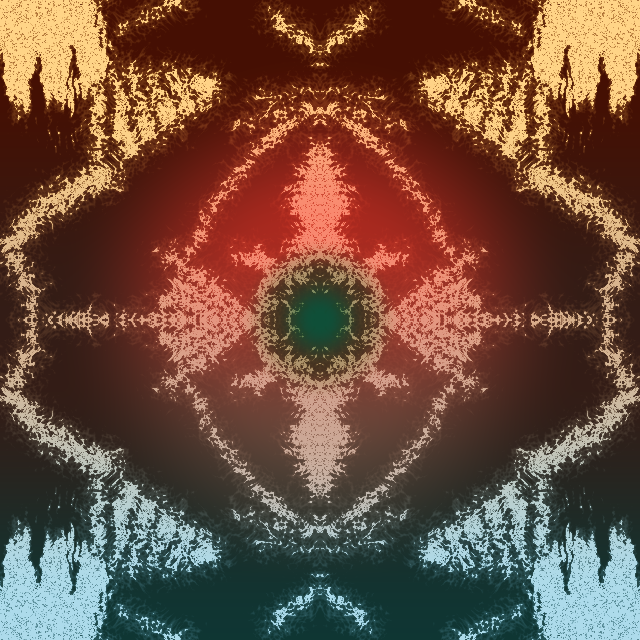
A three.js fragment shader for this pattern:

```glsl
// Four-fold mirrored mineral bloom: a feathered cross and ring inside a thin
// lozenge, framed by frosted corners. Signed distances to simple strokes are
// eroded by cellular noise, then tinted by a vertical ramp and a round glow.

varying vec2 vUv;

const float TAU = 6.28318;

vec2 hash2(vec2 p) {
  return fract(sin(vec2(dot(p, vec2(127.1, 311.7)), dot(p, vec2(269.5, 183.3)))) * 43758.5);
}

// Distance to the nearest scattered cell point.
float cellular(vec2 p) {
  vec2 cell = floor(p), f = fract(p);
  float best = 2.0;
  for (int y = -1; y <= 1; y++) {
    for (int x = -1; x <= 1; x++) {
      vec2 o = vec2(float(x), float(y));
      vec2 r = o + hash2(cell + o) - f;
      best = min(best, dot(r, r));
    }
  }
  return sqrt(best);
}

// Layered sines bend the plane into soft curls.
vec2 curl(vec2 p, float freq, float amount) {
  vec2 bend = sin(p.yx * freq + vec2(0.7, 2.1)) + 0.5 * sin(p.yx * freq * 2.3 + p * freq);
  return p + amount * bend;
}

// Centred, three-layer erosion noise.
float erosion(vec2 p) {
  return 0.26 * cellular(p * 48.0) + 0.36 * cellular(p * 105.0 + 7.0)
       + 0.38 * cellular(p * 200.0 + 19.0) - 0.45;
}

// Tapered stroke; a negative radius leaves only scattered flecks.
float stroke(vec2 p, vec2 a, vec2 b, float ra, float rb) {
  vec2 ab = b - a;
  float t = clamp(dot(p - a, ab) / dot(ab, ab), 0.0, 1.0);
  return length(p - a - ab * t) - mix(ra, rb, t);
}

// Vertical arm with a pulsing width and toothed sides.
float crossArm(vec2 p) {
  float width = 0.041 + 0.007 * cos((p.y - 0.19) * TAU / 0.085);
  width += 0.004 * sin(p.y * 310.0) + 0.003 * sin(p.y * 570.0);
  width *= 1.0 - 0.75 * smoothstep(0.2, 0.275, p.y);
  return max(p.x - width, max(0.1 - p.y, p.y - 0.275));
}

// Side fan of fingers, with a leaf on the ring and one at the rim.
float sideFan(vec2 p) {
  vec2 root = vec2(0.105, 0.0);
  float d = stroke(p, vec2(0.065, 0.078), vec2(0.122, 0.1), 0.015, 0.01);
  d = min(d, stroke(p, vec2(0.2, 0.07), vec2(0.233, 0.1), 0.006, 0.01));
  for (int i = 0; i < 4; i++) {
    float k = float(i);
    vec2 dir = vec2(cos(k * 0.22), sin(k * 0.22));
    d = min(d, stroke(p, root, root + dir * (0.143 - 0.008 * k), 0.011, 0.013));
  }
  return d;
}

// Ring around the core and the broken frames inside it.
float coreRing(vec2 p) {
  float r = length(p);
  float d = abs(r - 0.097) - 0.01;
  d = min(d, abs(r - 0.074) - 0.002);
  return min(d, abs(max(p.x, p.y * 0.75) - 0.046) - 0.001);
}

// Thin lozenge, broken axis line and chevron at the top edge.
float filigree(vec2 p) {
  vec2 s = pow(p / vec2(0.235, 0.33) + 0.0001, vec2(1.45));
  float d = max(abs(s.x + s.y - 1.0) * 0.2 - 0.007, 0.09 - p.y);
  d = min(d, stroke(p, vec2(0.24, 0.0), vec2(0.31, 0.0), 0.004, 0.005));
  d = min(d, stroke(p, vec2(0.345, 0.0), vec2(0.425, 0.0), 0.009, 0.004));
  d = min(d, stroke(p, vec2(0.0, 0.418), vec2(0.072, 0.475), 0.004, 0.005));
  d = min(d, stroke(p, vec2(0.05, 0.325), vec2(0.13, 0.305), 0.002, 0.0));
  return min(d, stroke(p, vec2(0.0, 0.36), vec2(0.1, 0.345), -0.002, 0.0));
}

// Jagged outer border rising into a row of feather leaves.
float border(vec2 p) {
  float d = stroke(p, vec2(0.45, 0.0), vec2(0.45, 0.045), 0.006, 0.01);
  d = min(d, stroke(p, vec2(0.45, 0.045), vec2(0.487, 0.11), 0.011, 0.012));
  d = min(d, stroke(p, vec2(0.487, 0.11), vec2(0.435, 0.175), 0.012, 0.015));
  d = min(d, stroke(p, vec2(0.435, 0.175), vec2(0.335, 0.228), 0.014, 0.018));
  d = min(d, stroke(p, vec2(0.345, 0.24), vec2(0.35, 0.38), 0.007, 0.012));
  d = min(d, stroke(p, vec2(0.31, 0.455), vec2(0.22, 0.5), -0.002, 0.006));
  for (int i = 0; i < 5; i++) {
    float t = float(i) / 4.0;
    vec2 root = mix(vec2(0.325, 0.395), vec2(0.21, 0.385), t);
    vec2 tip = mix(vec2(0.3, 0.268), vec2(0.175, 0.36), t);
    d = min(d, stroke(p, root, tip, 0.004, 0.018));
  }
  return d;
}

// Frosted corner cut by dark drips, with a streaked veil beneath.
float corner(vec2 p) {
  float drip = pow(0.5 + 0.5 * cos((p.x - 0.442) * TAU / 0.058), 4.0);
  float edge = 0.335 + 0.085 * drip + 0.25 * max(0.42 - p.x, 0.0);
  float streak = cellular(p * vec2(110.0, 19.0)) - 0.45;
  float frost = max(edge - p.y, 0.325 - p.x + 0.25 * (p.y - 0.4)) + 0.04 * streak;
  float veil = stroke(p, vec2(0.4, 0.31), vec2(0.38, 0.38), 0.02, 0.03);
  return min(frost, veil + 0.035 + 0.11 * streak);
}

void main() {
  vec2 p = abs(vUv - 0.5);
  float r = length(p), h = vUv.y;

  // Mineral shape, roughened and cut by ragged flowing veins.
  vec2 q = abs(curl(p, 95.0, 0.002));
  float d = min(min(crossArm(q), sideFan(q)), min(coreRing(q), filigree(q)));
  d = min(d, min(border(q), corner(q)));
  float rough = erosion(curl(p, 60.0, 0.005));
  float body = 0.07 * rough - d;
  float ink = smoothstep(-0.004, 0.004, body);
  vec2 flow = curl(p, 23.0, 0.018);
  float vein = abs(sin(flow.x * 190.0 + 3.0 * sin(flow.y * 31.0) + 9.0 * rough));
  ink *= mix(0.55, 1.0, smoothstep(0.0, 0.4, vein));
  ink = max(ink, 0.22 * smoothstep(-0.03, 0.0, body));

  // Dark ground, red glow and green core.
  float glow = 1.0 - smoothstep(0.14, 0.42, r);
  vec3 ground = mix(vec3(0.06, 0.21, 0.2), vec3(0.2, 0.11, 0.085), smoothstep(0.0, 0.42, h));
  ground = mix(ground, vec3(0.27, 0.06, 0.01), smoothstep(0.5, 0.9, h));
  vec3 ember = mix(vec3(0.36, 0.3, 0.25), vec3(0.67, 0.16, 0.12), smoothstep(0.2, 0.68, h));
  ground = mix(ground, ember, glow);
  vec3 core = mix(vec3(0.06, 0.31, 0.22), vec3(0.25, 0.18, 0.12), smoothstep(0.01, 0.075, r));
  ground = mix(ground, core, 1.0 - smoothstep(0.07, 0.125, r));

  // Pale mineral: ice below, gold above, rose in the glow, olive inside.
  vec3 pale = mix(vec3(0.68, 0.86, 0.92), vec3(0.84, 0.7, 0.56), smoothstep(0.06, 0.5, h));
  pale = mix(pale, vec3(1.0, 0.83, 0.53), smoothstep(0.5, 0.85, h));
  vec3 rose = mix(vec3(0.8, 0.65, 0.58), vec3(0.98, 0.53, 0.43), smoothstep(0.3, 0.68, h));
  pale = mix(pale, rose, glow);
  pale = mix(pale, vec3(0.68, 0.58, 0.42), 1.0 - smoothstep(0.07, 0.13, r));
  pale = mix(pale, vec3(0.3, 0.5, 0.32), 1.0 - smoothstep(0.02, 0.07, r));

  vec3 fringe = pow(pale, vec3(1.0 + 1.2 * (1.0 - ink)));
  gl_FragColor = vec4(mix(ground, fringe, ink), 1.0);
}
```
